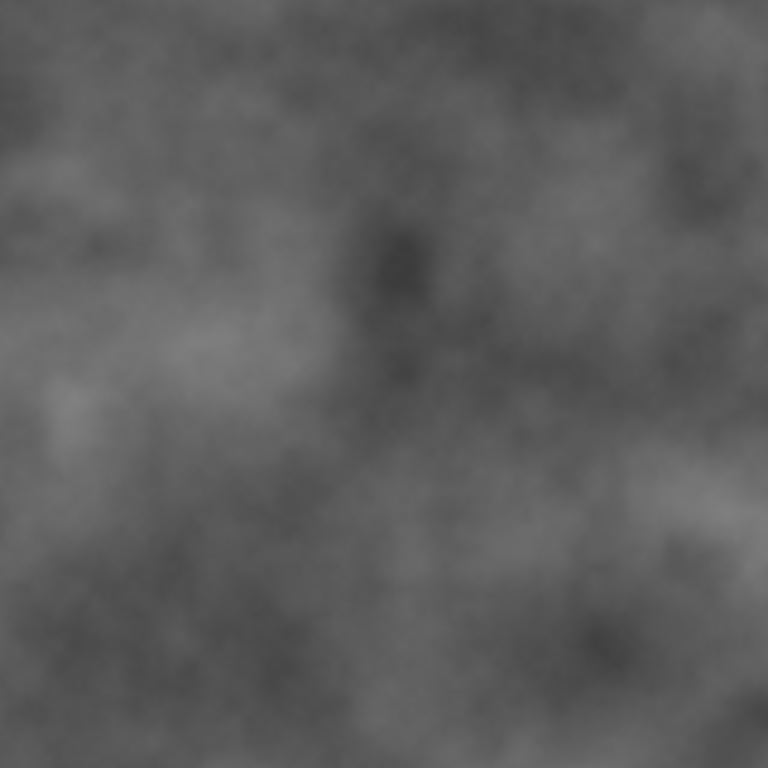
This texture is drawn by a Shadertoy shader. Its source:

```glsl
// Soft grey cloud: fractal value noise, each octave half as strong and
// twice as fine as the one before, mapped to a narrow band of mid greys.

#define BASE_CELLS 5.0
#define OCTAVES 6
#define GAIN 0.5
#define MEAN_GREY 0.368
#define CONTRAST 0.37
#define SEED 17u

// Integer hash of a lattice point, giving a value from 0 to 1
float hash(ivec2 cell) {
    uvec2 q = uvec2(cell + 4096);
    uint h = q.x * 1597u + q.y * 51749u + SEED * 7919u;
    h = (h ^ (h >> 15)) * 73529u;
    h = (h ^ (h >> 13)) * 92821u;
    h = (h ^ (h >> 16)) * 68917u;
    h ^= h >> 15;
    return float(h & 65535u) / 65535.0;
}

// Lattice values blended with a smooth cubic
float valueNoise(vec2 p) {
    ivec2 cell = ivec2(floor(p));
    vec2 f = fract(p);
    vec2 blend = f * f * (3.0 - 2.0 * f);
    float lower = mix(hash(cell), hash(cell + ivec2(1, 0)), blend.x);
    float upper = mix(hash(cell + ivec2(0, 1)), hash(cell + ivec2(1, 1)), blend.x);
    return mix(lower, upper, blend.y);
}

// Sum of octaves, normalised to the range 0 to 1
float cloud(vec2 p) {
    float sum = 0.0;
    float total = 0.0;
    float weight = 1.0;
    for (int i = 0; i < OCTAVES; i++) {
        sum += weight * valueNoise(p);
        total += weight;
        weight *= GAIN;
        p = p * 2.0 + vec2(37.3, 17.7);
    }
    return sum / total;
}

void mainImage(out vec4 fragColor, in vec2 fragCoord) {
    vec2 uv = fragCoord / iResolution.y;
    float density = cloud(uv * BASE_CELLS + 0.35);
    float grey = MEAN_GREY + CONTRAST * (density - 0.5);
    fragColor = vec4(vec3(grey), 1.0);
}
```
